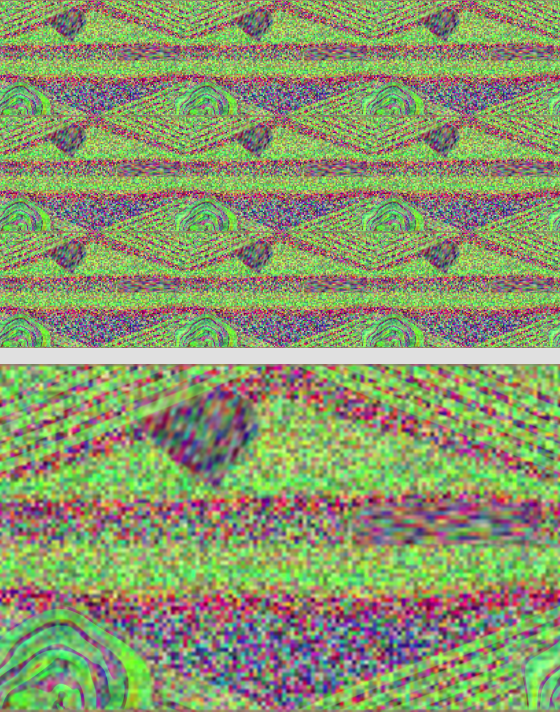
Top, the full canvas; bottom, a detail of the centre.
This pattern is drawn by a Shadertoy shader. Its source:

```glsl
// Grainy strata in a 3 x 3 grid: striped diamonds on the tile corners, a dark pit,
// wavy bands, a violet funnel and a ringed swirl. Each layer is a soft mask built
// from a height curve; colour grain comes from value noise that wraps on the tile.
#define REPEATS 3.0
#define GRAIN_CELLS vec2(136.0, 84.0)
#define GRAIN_AMOUNT vec3(0.62, 0.72, 0.46)
#define STRIPE_PERIOD 0.054
#define DIAMOND_HEIGHT 0.325
#define SOFT 0.010
#define LIGHT vec3(0.59, 0.74, 0.40)
#define GREEN vec3(0.46, 0.80, 0.38)
#define GRAY vec3(0.52, 0.53, 0.43)
#define RED vec3(0.62, 0.36, 0.40)
#define VIOLET vec3(0.47, 0.45, 0.51)
#define MAGENTA vec3(0.52, 0.27, 0.42)

const float TAU = 6.2831853;

// Integer hash to three values in -0.5..0.5
vec3 hash3(vec2 cell) {
    uvec3 v = uvec3(uvec2(cell), 17u) * 1664525u + 1013904223u;
    v.x += v.y * v.z; v.y += v.z * v.x; v.z += v.x * v.y;
    v ^= v >> 16u;
    v.x += v.y * v.z; v.y += v.z * v.x; v.z += v.x * v.y;
    return vec3(v >> 8u) / 16777216.0 - 0.5;
}

// Value noise with a whole number of cells per unit, so it wraps
vec3 grain(vec2 p, vec2 cells) {
    p *= cells;
    vec2 i = floor(p), f = smoothstep(0.0, 1.0, p - i);
    vec2 a = mod(i, cells), b = mod(i + 1.0, cells);
    return mix(mix(hash3(a), hash3(vec2(b.x, a.y)), f.x),
               mix(hash3(vec2(a.x, b.y)), hash3(b), f.x), f.y);
}

float inside(float d) { return smoothstep(-SOFT, SOFT, d); }

float bump(float d, float width) { return exp(-d * d / (width * width)); }

// Pit, crested hump and ribbons under the roof; y grows downward
vec3 upperStrata(float x, float y, float side, float depth, float pit) {
    float roofBand = 0.04 + 0.055 * bump(side, 0.45);
    vec3 col = mix(mix(RED, GRAY, 0.3), LIGHT, smoothstep(roofBand - 0.02, roofBand + 0.02, depth));

    // Contours follow the hump, dip below the pit and flatten outward
    float crest = 0.31 - 0.17 * bump(x - 0.49, x < 0.49 ? 0.075 : 0.20) + 0.05 * bump(x - 0.37, 0.08);
    float rise = y - crest;
    float fold = bump(x - 0.38, 0.16);
    col = mix(col, GRAY, 0.75 * fold * bump(rise + 0.005, 0.016));
    col = mix(col, GREEN, 0.6 * fold * bump(rise - 0.035, 0.018));

    float ribbon = 0.335 + 0.012 * cos(TAU * 2.0 * x) + 0.025 * bump(x - 0.37, 0.10);
    col = mix(col, GREEN, 0.9 * bump(y - ribbon, 0.028));
    float ledge = y - 0.385 - 0.01 * sin(TAU * x);
    col = mix(col, vec3(0.63, 0.64, 0.36), 0.7 * bump(ledge + 0.012, 0.012));
    col = mix(col, mix(RED, GRAY, smoothstep(0.015, 0.065, ledge)), inside(ledge));
    return mix(col, mix(VIOLET, MAGENTA, 0.35) * vec3(0.9, 1.0, 0.85), pit);
}

// Pale shelf, red rim and violet funnel
vec3 lowerStrata(float y, float side) {
    float rim = y - 0.63 - 0.035 * smoothstep(0.0, 0.6, 1.0 - side);
    vec3 col = mix(LIGHT, GREEN, 0.85 * bump(rim + 0.045, 0.027));
    col = mix(col, vec3(0.64, 0.62, 0.36), bump(rim + 0.008, 0.016));
    vec3 funnel = mix(RED, VIOLET, smoothstep(0.03, 0.10, rim));
    return mix(col, funnel, inside(rim - 0.008));
}

void mainImage(out vec4 fragColor, in vec2 fragCoord) {
    vec2 p = fract(fragCoord / iResolution.xy * REPEATS);
    p.y = 1.0 - p.y;
    vec3 wobble = grain(p, vec2(6.0, 4.0));
    float x = p.x, y = p.y + 0.025 * wobble.y;
    float side = abs(2.0 * x - 1.0);
    float lower = inside(p.y - 0.52);

    // Positive inside the diamond, zero on its rim
    float diamond = DIAMOND_HEIGHT * side - min(p.y, 1.0 - p.y) + 0.02 * wobble.x;

    float pitWidth = 0.12 * smoothstep(0.02, 0.12, y) * (1.0 - smoothstep(0.15, 0.41, y));
    float pit = smoothstep(-0.012, 0.012, pitWidth - abs(x - 0.33 - 0.15 * y) - 0.012) * (1.0 - lower);
    float patchMask = smoothstep(0.19, 0.09, abs(x - 0.80 + 0.1 * wobble.z));
    patchMask *= smoothstep(0.385, 0.42, y) * (1.0 - lower);

    vec3 col = mix(upperStrata(x, y, side, -diamond, pit), lowerStrata(y, side), lower);
    col = mix(col, mix(MAGENTA, GRAY, 0.4), 0.7 * patchMask);

    // Nested stripes, fading toward the core; a pale lip on the lower left
    float wave = 0.5 + 0.5 * cos(TAU * diamond / STRIPE_PERIOD);
    float stripe = smoothstep(0.40, 0.85, wave) * (1.0 - smoothstep(0.19, 0.29, diamond));
    vec3 diamondCol = mix(mix(LIGHT, GREEN, 0.6 * (1.0 - wave)), mix(RED, GRAY, 0.45), 0.9 * stripe);
    float lip = lower * smoothstep(0.52, 0.45, x) * smoothstep(0.11, 0.06, diamond);
    diamondCol = mix(diamondCol, vec3(0.63, 0.68, 0.50), 0.65 * lip);
    col = mix(col, diamondCol, inside(diamond));

    // Swirl of bent, uneven rings resting on the tile edge
    vec2 q = vec2((fract(x + 0.40) - 0.5) / 0.17, (1.0 - p.y) / 0.25);
    q += 0.5 * grain(p, vec2(10.0, 6.0)).xy;
    float radius = length(q);
    float angle = atan(q.y, q.x) / TAU;
    vec3 streak = grain(vec2(radius * 0.5, angle), vec2(24.0, 12.0));
    float ring = 0.5 + 0.5 * sin(27.0 * radius + 5.0 * streak.x);
    float swirl = lower * smoothstep(1.15, 0.85, radius) * smoothstep(0.0, 0.02, 1.0 - p.y);
    vec3 swirlCol = mix(GREEN, mix(MAGENTA, GRAY, 0.45), smoothstep(0.5, 0.95, ring)) + 0.4 * streak;
    col = mix(col, swirlCol, swirl);

    // Colour grain, slanted in the pit and drawn out sideways in the patch
    vec3 speck = grain(p, GRAIN_CELLS);
    speck = mix(speck, grain(vec2(p.x + 0.2 * p.y, p.y), vec2(104.0, 44.0)), 0.8 * pit);
    speck = mix(speck, grain(p, vec2(52.0, 84.0)), 0.8 * patchMask);
    float calm = 1.0 - 0.45 * swirl;
    float rough = mix(1.25, 0.85, smoothstep(0.45, 0.70, col.g));
    col += speck * GRAIN_AMOUNT * calm * rough;

    // Thin dark seam along the diamond waist
    float seam = smoothstep(0.010, 0.002, min(p.y, 1.0 - p.y));
    col = mix(col, mix(RED, GRAY, 0.3), 0.6 * seam);
    fragColor = vec4(clamp(col, 0.0, 1.0), 1.0);
}
```
